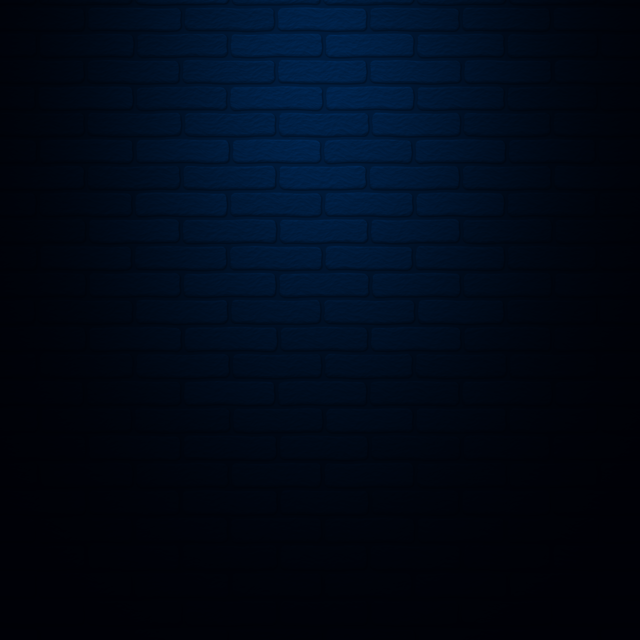
Give the GLSL for this texture, as a WebGL 1 fragment shader.

```glsl
precision highp float;
// A dark blue brick wall in running bond, lit by one soft pool of light from above.
// Courses and joints come from formulas; each brick is a rounded box with a lit
// upper rim, a shadow below it, and rough relief from cellular noise.

#define FIRST_COURSE 0.0091
#define COURSE_PITCH 0.0409
#define COURSE_GROWTH 0.000056
#define JOINT_ORIGIN 0.4336
#define BRICK_WIDTHS vec2(0.1497, 0.1432)
#define JOINT_HALF 0.0032
#define CORNER_RADIUS 0.0075
#define LIGHT_CENTER vec2(0.493, 0.15)
#define LIGHT_SPREAD vec2(0.295, 0.45)
#define LIGHT_POWER 0.90
#define RELIEF 0.13

uniform vec2 u_resolution;

float hash(vec2 p) {
    return fract(sin(dot(p, vec2(127.1, 311.7))) * 43758.5);
}

// Distance to the nearest scattered cell point
float cellular(vec2 p) {
    vec2 cell = floor(p);
    float nearest = 2.0;
    for (int j = -1; j <= 1; j++) {
        for (int i = -1; i <= 1; i++) {
            vec2 c = cell + vec2(float(i), float(j));
            vec2 seed = c + vec2(hash(c), hash(c + 37.0));
            nearest = min(nearest, length(seed - p));
        }
    }
    return nearest;
}

float roughness(vec2 p) {
    vec2 bent = p + 0.003 * sin(p.yx * vec2(170.0, 110.0));
    return 0.6 * cellular(bent * vec2(65.0, 120.0))
         + 0.4 * cellular(bent * vec2(140.0, 230.0));
}

float courseTop(float k) {
    return FIRST_COURSE + k * (COURSE_PITCH + COURSE_GROWTH * k);
}

float courseIndex(float y) {
    float root = COURSE_PITCH * COURSE_PITCH + 4.0 * COURSE_GROWTH * (y - FIRST_COURSE);
    return floor((sqrt(root) - COURSE_PITCH) / (2.0 * COURSE_GROWTH));
}

// Horizontal place of a joint, bricks being a little wider on the left
float jointX(float n, float row) {
    float shift = 0.5 * mod(row, 2.0);
    float j = n - shift + 0.035 * (hash(vec2(n, row)) - 0.5);
    return JOINT_ORIGIN + j * (j < 0.0 ? BRICK_WIDTHS.x : BRICK_WIDTHS.y);
}

float roundedBox(vec2 p, vec2 halfSize, float radius) {
    vec2 q = abs(p) - halfSize + radius;
    return length(max(q, 0.0)) + min(max(q.x, q.y), 0.0) - radius;
}

void main() {
    vec2 uv = gl_FragCoord.xy / u_resolution;
    vec2 p = vec2(uv.x, 1.0 - uv.y);
    float pixel = 1.0 / min(u_resolution.x, u_resolution.y);

    // Gently uneven courses
    vec2 wall = p;
    wall.y += 0.0006 * sin(p.x * 43.0 + 9.0 * p.y) + 0.0004 * sin(p.x * 97.0 - 31.0 * p.y);
    wall.x += 0.0005 * sin(p.y * 290.0 + 17.0 * p.x);

    // Find the brick holding this point
    float row = courseIndex(wall.y);
    float along = wall.x - JOINT_ORIGIN;
    along /= along < 0.0 ? BRICK_WIDTHS.x : BRICK_WIDTHS.y;
    float brick = floor(along + 0.5 * mod(row, 2.0) + 0.5);
    if (wall.x < jointX(brick, row)) brick -= 1.0;
    vec2 nearCorner = vec2(jointX(brick, row), courseTop(row));
    vec2 farCorner = vec2(jointX(brick + 1.0, row), courseTop(row + 1.0));
    vec2 local = wall - 0.5 * (nearCorner + farCorner);
    vec2 halfSize = 0.5 * (farCorner - nearCorner) - JOINT_HALF;

    // Brick face and the shadow it throws down and to the right
    float edge = roundedBox(local, halfSize, CORNER_RADIUS);
    float blur = max(pixel, 0.0013);
    float face = 1.0 - smoothstep(-blur, blur, edge);
    float shadowEdge = roundedBox(local - vec2(0.0008, 0.0016), halfSize, CORNER_RADIUS);
    float shadow = 1.0 - smoothstep(-0.001, 0.0028, shadowEdge);

    // Relief lit from above, by comparing heights a short step apart
    float slope = roughness(p + vec2(0.0006, 0.0018)) - roughness(p);
    float tone = 0.97 + 0.12 * (hash(vec2(brick, row) + 5.0) - 0.5);
    tone += RELIEF * clamp(slope * 3.0, -1.0, 1.0);
    float vertical = local.y / halfSize.y;
    float rimOffset = (edge + 0.0012) / 0.0018;
    float rim = exp(-rimOffset * rimOffset);
    tone += rim * (0.17 * smoothstep(0.5, 1.0, -vertical) - 0.20 * smoothstep(0.4, 1.0, vertical));
    float mortar = mix(0.80, 0.50, shadow);
    float surface = mix(mortar, tone, face);

    // Pool of light and the blue ramp
    vec2 fall = (p - LIGHT_CENTER) / LIGHT_SPREAD;
    float light = LIGHT_POWER * exp(-dot(fall, fall));
    vec3 color = vec3(0.0, 0.004, 0.026) * mix(0.75, 1.0, surface);
    color += light * surface * vec3(0.0, 0.145, 0.295);
    gl_FragColor = vec4(color, 1.0);
}
```
